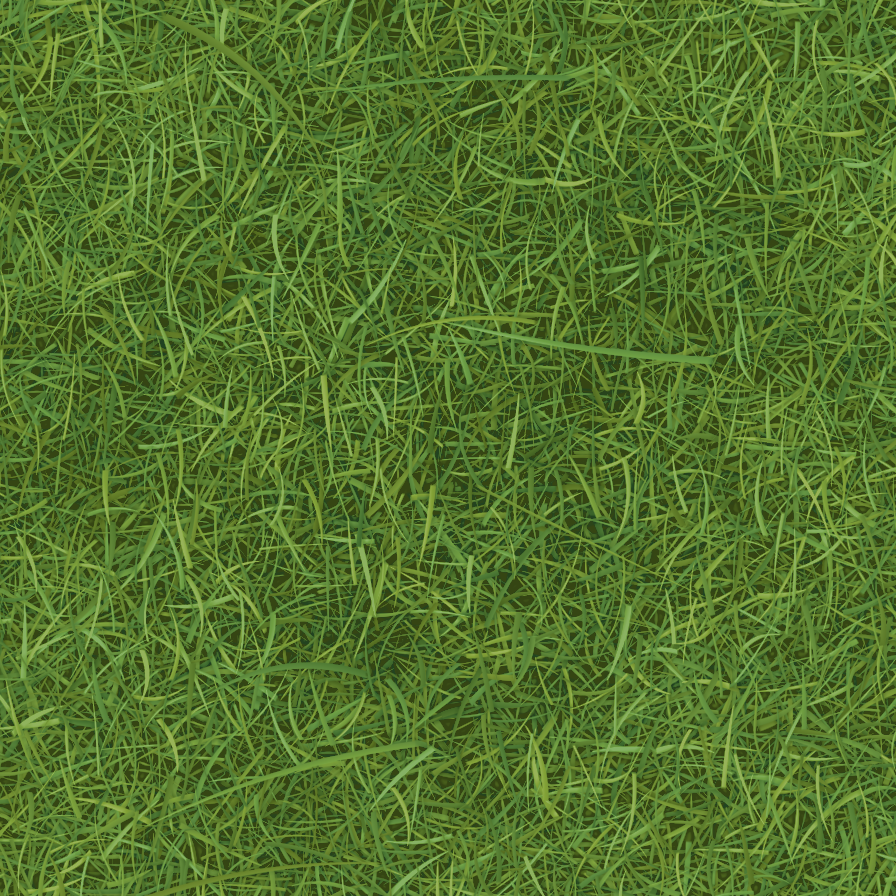
Give the GLSL for this texture, as a three.js fragment shader.

```glsl
varying vec2 vUv;

// Palette, from deep shade to lit tips
const vec3 SHADE = vec3(0.17, 0.265, 0.10);
const vec3 MOSS = vec3(0.27, 0.40, 0.14);
const vec3 LEAF = vec3(0.34, 0.48, 0.18);
const vec3 GRASS = vec3(0.41, 0.56, 0.23);
const vec3 FRESH = vec3(0.47, 0.63, 0.24);
const vec3 TIP = vec3(0.56, 0.70, 0.37);
const vec3 WARM_TINT = vec3(0.09, 0.01, -0.06);

// Blade layout, in canvas units
const float LAYERS = 18.0;
const float LONG_LAYERS = 2.0;
const float MIN_SIZE = 0.075;
const float MAX_SIZE = 0.135;
const float LONG_SIZE = 0.30;
const float CELL_ASPECT = 0.2;
const float LAYER_TURN = 2.39996;
const float TILT = 0.7;
const float BEND = 0.22;
const float DENSITY = 0.82;
const float LONG_DENSITY = 0.13;
const float THIN = 0.0013;
const float THICK = 0.0036;
const float SOFT = 0.001;

// Light
const float SHADOW_REACH = 0.006;
const float SHADOW_DEPTH = 0.13;
const float GROUND_TONE = 0.08;
const float LOW_TONE = 0.42;
const float TONE_RISE = 0.42;
const float TONE_SPREAD = 0.72;
const float PATCH_DEPTH = 0.07;

vec4 hash4(vec2 p) {
  vec4 q = fract(p.xyxy * vec4(0.1031, 0.1030, 0.0973, 0.1099));
  q += dot(q, q.wzxy + 33.33);
  return fract((q.xxyz + q.yzzw) * q.zywx);
}

vec2 rotate(vec2 p, float angle) {
  float c = cos(angle), s = sin(angle);
  return vec2(c * p.x - s * p.y, s * p.x + c * p.y);
}

// Stops are spaced by the area each colour covers
vec3 grassRamp(float tone) {
  vec3 c = mix(SHADE, MOSS, smoothstep(0.02, 0.19, tone));
  c = mix(c, LEAF, clamp((tone - 0.19) / 0.23, 0.0, 1.0));
  c = mix(c, GRASS, clamp((tone - 0.42) / 0.24, 0.0, 1.0));
  c = mix(c, FRESH, clamp((tone - 0.66) / 0.18, 0.0, 1.0));
  return mix(c, TIP, clamp((tone - 0.84) / 0.13, 0.0, 1.0));
}

// Broad, soft changes of light, from layered sines
float patches(vec2 p) {
  float broad = sin(p.x * 9.0 + 2.0 * sin(p.y * 6.0 + 1.0));
  float fine = sin(p.y * 17.0 + 2.5 * sin(p.x * 13.0 + 0.7));
  return 0.6 * broad + 0.4 * fine;
}

// Paint holds tone in x and warmth in y
vec2 paintLayer(vec2 paint, vec2 uv, float layer) {
  float height = layer / (LAYERS - 1.0);
  float isLong = step(LAYERS - LONG_LAYERS, layer);
  float size = mix(mix(MIN_SIZE, MAX_SIZE, fract(layer * 0.618)), LONG_SIZE, isLong);
  float density = mix(DENSITY, LONG_DENSITY, isLong);
  vec2 pitch = size * vec2(1.0, CELL_ASPECT);
  vec2 p = rotate(uv - 0.5, layer * LAYER_TURN) + layer * vec2(0.037, 0.053);
  vec2 home = floor(p / pitch);

  for (int i = -1; i <= 1; i++) {
    for (int j = -2; j <= 2; j++) {
      vec2 cell = home + vec2(float(i), float(j));
      vec4 shape = hash4(cell + layer * vec2(19.7, 31.3));
      vec4 look = fract(shape.wzxy * 91.7);
      if (look.x > density) continue;

      // Curved, tapered blade around a jittered centre
      vec2 q = rotate(p - (cell + shape.xy) * pitch, (shape.z - 0.5) * TILT);
      q.x *= look.w < 0.5 ? -1.0 : 1.0;
      float t = q.x / (size * mix(0.32, 0.56, shape.w));
      if (abs(t) > 1.0) continue;
      float across = q.y - (look.y - 0.5) * BEND * size * (t * t - 0.3);
      float tip = 0.5 + 0.5 * t;
      float halfWidth = mix(THIN, THICK, look.z * look.z) * (1.0 + 0.35 * isLong);
      halfWidth *= 1.0 - 0.85 * tip * tip;
      float outside = abs(across) - halfWidth;
      float ends = smoothstep(-1.0, -0.92, t) * (1.0 - smoothstep(0.94, 1.0, t));
      float cover = ends * (1.0 - smoothstep(-SOFT, SOFT, outside));
      float shadow = ends * (1.0 - smoothstep(0.0, SHADOW_REACH, outside));

      float tone = LOW_TONE + TONE_RISE * height * (1.0 - 0.3 * isLong);
      tone += TONE_SPREAD * (fract(look.w * 7.3) - 0.5) * (1.0 - 0.5 * isLong);
      tone += 0.1 * t + 0.1 * clamp(across / halfWidth, -1.0, 1.0);
      paint.x -= SHADOW_DEPTH * shadow;
      paint = mix(paint, vec2(tone, fract(look.y * 13.1) - 0.5), cover);
    }
  }
  return paint;
}

void main() {
  vec2 paint = vec2(GROUND_TONE, 0.4);
  for (int k = 0; k < int(LAYERS); k++) {
    paint = paintLayer(paint, vUv, float(k));
  }

  // The middle is deeper, the rim flatter
  vec2 fromMiddle = vUv - vec2(0.48, 0.52);
  float middle = exp(-9.0 * dot(fromMiddle, fromMiddle));
  float tone = mix(0.52, paint.x, 0.82 + 0.2 * middle);
  tone += PATCH_DEPTH * patches(vUv) + 0.03 - 0.08 * middle;
  gl_FragColor = vec4(grassRamp(tone) + WARM_TINT * paint.y, 1.0);
}
```
